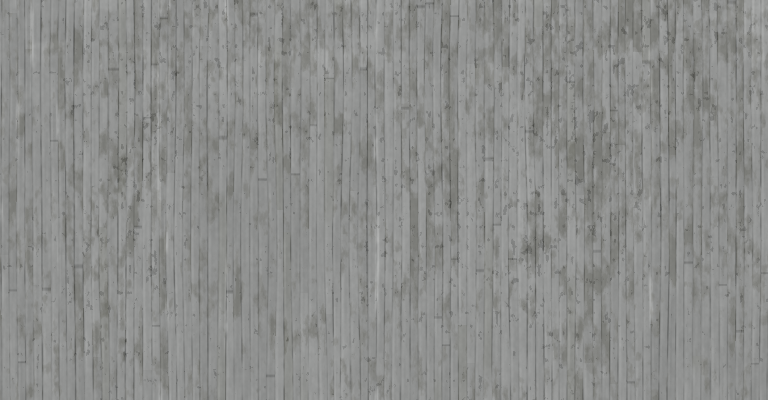
This texture is drawn by a Shadertoy shader. Its source:

```glsl
// Board-marked concrete: 92 narrow upright planks across one full-height wall.
// Each plank gets its own tone, butt joints and worn patches from hashed noise;
// broken seams, pits, pale lime streaks and fibre are laid over them.

float hash(vec2 p) {
    return fract(sin(dot(p, vec2(127.1, 311.7))) * 43758.5453);
}

float noise(vec2 p) {
    vec2 i = floor(p), f = fract(p);
    f = f * f * (3.0 - 2.0 * f);
    return mix(mix(hash(i), hash(i + vec2(1, 0)), f.x),
               mix(hash(i + vec2(0, 1)), hash(i + vec2(1, 1)), f.x), f.y);
}

float fbm(vec2 p) {
    float sum = 0.0, amp = 0.53;
    for (int i = 0; i < 4; i++) {
        sum += amp * noise(p);
        p = p * 2.03 + 17.3;
        amp *= 0.5;
    }
    return sum;
}

void mainImage(out vec4 fragColor, in vec2 fragCoord) {
    vec2 uv = fragCoord / iResolution.xy;
    vec2 p = fragCoord / iResolution.y;

    // Planks with slightly uneven widths
    float x = uv.x * 92.0 + 0.5 * (noise(vec2(uv.x * 45.0, uv.y * 2.5)) - 0.5);
    float id = floor(x), f = fract(x);
    float aa = fwidth(x);
    float rnd = hash(vec2(id, 3.0));

    // Lengths within a plank, each with its own tone
    float len = uv.y * (0.6 + 1.1 * rnd) + 9.0 * hash(vec2(id, 8.0));
    float tone = hash(vec2(id, floor(len)));
    float broad = fbm(p * vec2(3.5, 2.2) + 4.0);
    vec3 col = vec3(0.572, 0.577, 0.573);
    col += 0.035 * (tone - 0.5) + 0.05 * (broad - 0.5);

    // Ragged olive-grey patches, partly shifted from plank to plank
    float wear = 0.72 * fbm(p * vec2(42.0, 15.0) + vec2(0.0, 40.0 * rnd));
    wear += 0.28 * fbm(p * vec2(90.0, 55.0) + 9.0);
    wear += 0.2 * (broad - 0.5) - 0.14 * (tone - 0.5) + 0.04 * (uv.y - 0.5);
    float worn = smoothstep(0.5, 0.62, wear);
    col = mix(col, vec3(0.505, 0.507, 0.493), 0.7 * worn);
    col -= vec3(0.035, 0.035, 0.04) * smoothstep(0.62, 0.69, wear);

    // Long damp stains on a few lengths
    float damp = step(0.94, tone) * smoothstep(0.3, 0.6, noise(vec2(id, p.y * 5.0)));
    col -= vec3(0.035, 0.035, 0.043) * damp;

    // Seams: dark line fading in and out, with a pale ridge beside it
    float d = min(f, 1.0 - f);
    float seam = 1.0 - smoothstep(0.02, 0.02 + max(aa, 0.12), d);
    float seamId = floor(x + 0.5);
    float gap = fbm(vec2(seamId * 5.3, p.y * 16.0));
    float depth = smoothstep(0.25, 0.75, gap) * (0.3 + 0.9 * hash(vec2(seamId, 5.0)));
    float ridge = smoothstep(0.08, 0.2, f) * (1.0 - smoothstep(0.25, 0.45, f));
    col += 0.035 * ridge * noise(vec2(id * 3.1, p.y * 18.0));
    col -= seam * (0.015 + 0.115 * depth);

    // Faint butt joints at some plank ends
    float endDist = min(fract(len), 1.0 - fract(len));
    float joint = 1.0 - smoothstep(0.001, 0.002 + fwidth(uv.y) * 1.5, endDist);
    col -= 0.08 * joint * step(0.6, hash(vec2(id, floor(len + 0.5) + 20.0)));

    // Small pits and chipped spots
    float pit = fbm(p * vec2(95.0, 60.0) + 31.0) + 0.2 * (broad - 0.5);
    col -= 0.09 * smoothstep(0.69, 0.79, pit);

    // Pale lime streaks on scattered seams, and thin veils near the top
    float lime = step(0.9, hash(vec2(seamId, 12.0))) * (1.0 - smoothstep(0.08, 0.35, d));
    lime *= smoothstep(0.48, 0.75, fbm(vec2(seamId * 2.7 + p.x * 30.0, p.y * 10.0)));
    float veil = smoothstep(0.5, 0.8, fbm(p * vec2(9.0, 16.0) + 60.0));
    veil *= smoothstep(0.65, 0.95, uv.y);
    col += 0.1 * lime + 0.045 * veil;

    // Fibre streaks and fine mottling
    col += 0.035 * (noise(p * vec2(170.0, 14.0)) - 0.5);
    col += 0.045 * (fbm(p * vec2(120.0, 80.0) + 5.0) - 0.5);

    fragColor = vec4(clamp(col, 0.0, 1.0), 1.0);
}
```
